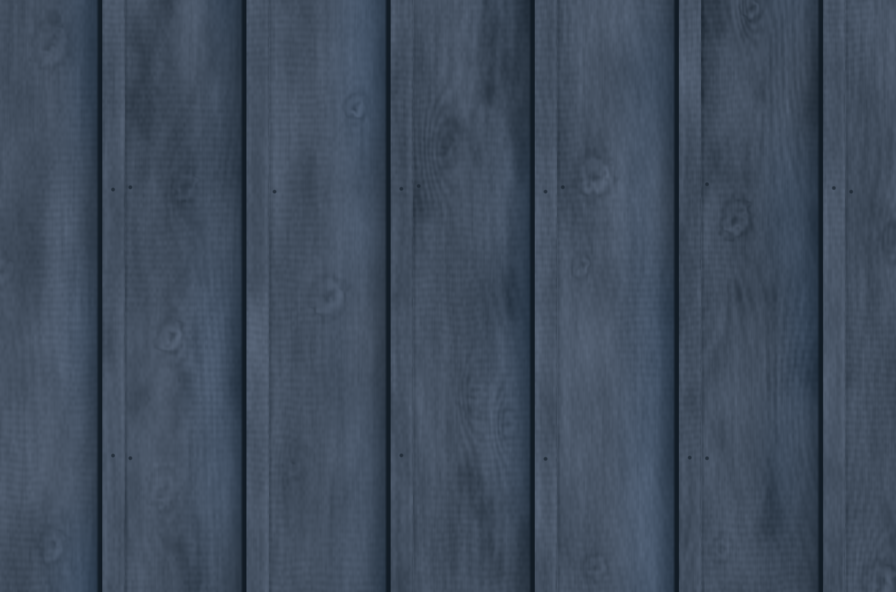
Give the GLSL for this texture, as a Shadertoy shader.

```glsl
// Blue-grey stained timber cladding: wide boards with raised vertical battens.
const float PITCH = 0.1609;         // distance between battens, canvas width = 1
const float FIRST_EDGE = 0.1133;    // left edge of the first full batten
const float BATTEN = 0.16;          // batten width as a share of the pitch
const float TAU = 6.28318;
const vec3 DEEP = vec3(0.09, 0.13, 0.17);
const vec3 PALE = vec3(0.31, 0.36, 0.43);

float hash(vec2 p) {
    return fract(sin(dot(p, vec2(127.1, 311.7))) * 43758.5453);
}

float noise(vec2 p) {
    vec2 i = floor(p), f = fract(p);
    f = f * f * (3.0 - 2.0 * f);
    return mix(mix(hash(i), hash(i + vec2(1, 0)), f.x),
               mix(hash(i + vec2(0, 1)), hash(i + vec2(1, 1)), f.x), f.y);
}

float fbm(vec2 p) {
    float sum = 0.0, amp = 0.5;
    for (int i = 0; i < 4; i++) {
        sum += amp * noise(p);
        p = p * 2.03 + 17.3;
        amp *= 0.5;
    }
    return sum;
}

// Soft ridge of the given half width around x = 0
float ridge(float x, float width) {
    return exp(-x * x / (width * width));
}

// Scattered knots: x bends the grain, y darkens the heart, z lights the rim
vec3 knots(vec2 p, float id, float height) {
    vec3 sum = vec3(0.0);
    for (float k = 0.0; k < 3.0; k++) {
        vec2 seed = vec2(id * 3.7 + 5.0, k * 9.1);
        vec2 centre = vec2(mix(0.3, 0.85, hash(seed)) * PITCH,
                           (k + hash(seed + 4.0)) * height / 3.0);
        float radius = mix(0.006, 0.012, hash(seed + 8.0));
        vec2 d = (p - centre) / (radius * vec2(1.0, 1.25));
        float r = length(d + 0.8 * (noise(p * 150.0 + id) - 0.5));
        float strength = mix(0.4, 1.0, hash(seed + 2.0));
        sum.x += exp(-0.22 * dot(d * vec2(1.0, 0.5), d * vec2(1.0, 0.5)));
        sum.y += strength * (exp(-5.0 * r * r) + 0.5 * ridge(r - 1.7, 0.4));
        sum.z += strength * ridge(r - 1.0, 0.4) * smoothstep(-1.5, 1.0, d.x - d.y);
    }
    return sum;
}

// Tone of the stained wood, before the relief shading
float wood(vec2 p, float piece, float wear, vec3 knot) {
    vec2 q = p + vec2(piece * 3.1, piece * 7.7);
    float cloud = fbm(q * vec2(24.0, 8.0)) - 0.47;
    float streak = fbm(q * vec2(230.0, 12.0)) - 0.47;
    float blotch = fbm(q * vec2(38.0, 13.0) + 40.0) + 0.35 * streak;
    float speckle = noise(q * vec2(330.0, 190.0)) - 0.5;
    // Growth rings flow along the plank and around the knots
    float phase = p.x * 75.0 + 6.0 * noise(q * vec2(14.0, 5.0)) + 3.5 * knot.x;
    float rings = sin(TAU * phase) * smoothstep(0.3, 0.7, noise(q * vec2(18.0, 7.0) + 9.0));
    // Fine crosswise saw marks, broken into patches
    float marks = sin(TAU * (p.y * 125.0 + 0.8 * noise(q * vec2(35.0, 20.0))));
    marks *= smoothstep(0.25, 0.75, noise(q * vec2(22.0, 8.0) + 3.0));

    float tone = 0.90 + 0.58 * cloud + 0.28 * streak + 0.12 * speckle;
    tone += (0.02 + 0.045 * wear) * rings + 0.030 * marks;
    tone -= (0.10 + 0.22 * wear) * smoothstep(0.42, 0.75, blotch);
    return tone - 0.13 * wear - 0.30 * knot.y + 0.17 * knot.z;
}

// Nail holes in two rows, beside and on the batten
float nails(float f, float y, float id, float px) {
    float mask = 0.0;
    for (float k = 0.0; k < 4.0; k++) {
        float row = floor(k / 2.0);
        float jitter = hash(vec2(id + 2.0, k)) - 0.5;
        vec2 centre = vec2(mix(0.08, 0.20, mod(k, 2.0)) * PITCH,
                           mix(0.45, 0.147, row) + 0.012 * jitter);
        float d = length(vec2(f * PITCH, y) - centre) - 0.0020;
        float present = step(0.4 * row - 0.3, jitter);
        mask = max(mask, present * (1.0 - smoothstep(-px, px, d)));
    }
    return mask;
}

void mainImage(out vec4 fragColor, in vec2 fragCoord) {
    float px = 1.0 / iResolution.x;
    vec2 p = fragCoord * px;
    float u = (p.x - FIRST_EDGE) / PITCH;
    float id = floor(u), f = fract(u), soft = px / PITCH;

    // Each plank has its own degree of wear
    float wear = clamp(0.25 + 0.4 * cos(2.7 * (id - 4.3)) + 0.06 * id, 0.0, 1.0);
    float onBatten = 1.0 - smoothstep(BATTEN - soft, BATTEN + soft, f);
    vec3 knot = knots(vec2(f * PITCH, p.y), id, iResolution.y * px) * (1.0 - onBatten);
    float tone = wood(p, id * 2.0 + step(f, BATTEN), wear * (1.0 - 0.5 * onBatten), knot);

    // Batten relief: lit arrises and a thin seam
    tone += 0.09 * ridge(f - BATTEN + 0.015, 0.012) + 0.08 * ridge(f - 0.03, 0.015);
    tone -= 0.16 * ridge(f - BATTEN - 0.010, 0.012);

    // Soft shade gathering into a dark gap left of the next batten
    float shade = smoothstep(0.72, 1.0, f);
    tone *= 1.0 - 0.55 * shade * shade;
    float gap = smoothstep(0.960, 0.985, f) + 1.0 - smoothstep(0.0, 0.004 + soft, f);
    gap = min(gap, 1.0);
    tone = mix(tone, -0.15, 0.9 * gap);
    tone = mix(tone, 0.1, 0.8 * nails(f, p.y, id, px));

    // Cooler stain towards the sheltered side of each board
    vec3 color = mix(DEEP, PALE, clamp(tone, -0.2, 1.3));
    float cool = smoothstep(0.45, 0.9, f) * noise(p * vec2(20.0, 7.0) + id) * (1.0 - gap);
    fragColor = vec4(color + cool * vec3(-0.016, 0.0, 0.016), 1.0);
}
```
